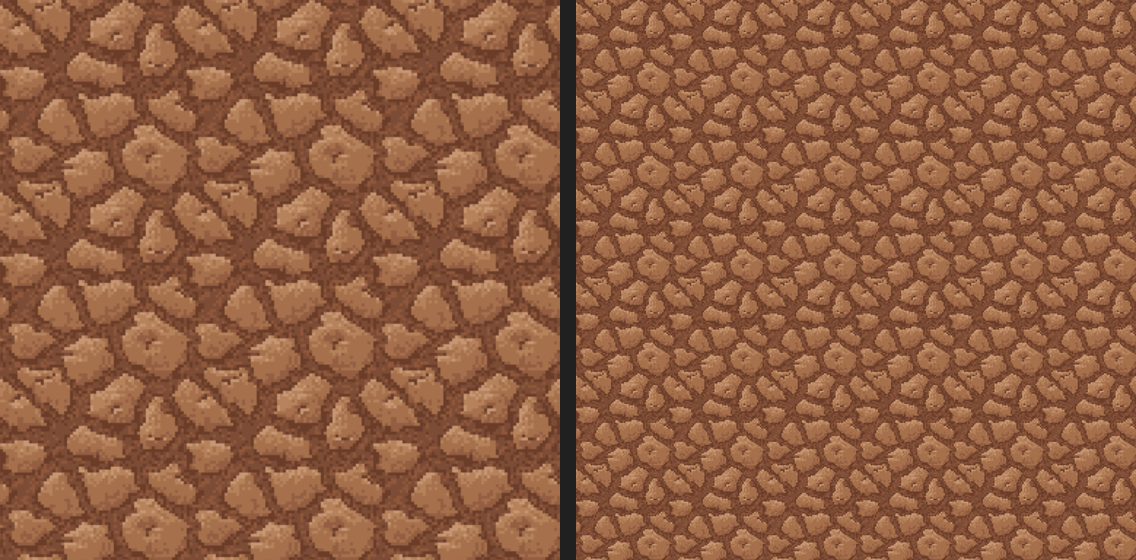
Left: one tile. Right: repeated 2 by 2.
A three.js fragment shader for this texture:

```glsl
// Pixel-art ground of tan cobbles, lit from above, in speckled brown dirt.
// Staggered, jittered Voronoi cells become rounded stones with hooked cracks;
// each texel picks one palette colour, and everything wraps once per tile.
varying vec2 vUv;

const float TILES = 3.0;              // repeats across the canvas
const float TEXELS = 64.0;            // texels across one tile
const vec2 STONES = vec2(3.0, 4.0);   // stones per tile; rows must be even
const vec2 CELL = TEXELS / STONES;    // cell size in texels
const float JITTER = 0.65;
const float HALF_GAP = 1.9;           // texels
const float ROUNDING = 0.6;           // lower is rounder
const float BUMPS = 16.0;             // outline bumps per tile
const float BUMP_SIZE = 4.2;
const float CRACK_RADIUS = 2.6;
const float CRACK_ANGLE = 0.95;
const float CRACK_SHARE = 0.8;
const vec2 LIGHT = vec2(-0.37, 0.93);

const vec3 SHADOW = vec3(0.42, 0.24, 0.16);
const vec3 DIRT = vec3(0.49, 0.30, 0.21);
const vec3 RED_DIRT = vec3(0.56, 0.34, 0.23);
const vec3 STONE_SHADE = vec3(0.58, 0.37, 0.26);
const vec3 STONE = vec3(0.65, 0.44, 0.30);
const vec3 STONE_LIT = vec3(0.71, 0.51, 0.36);
const vec3 STONE_RIM = vec3(0.78, 0.59, 0.45);

vec2 hash2(vec2 p) {
  vec3 q = fract((p.xyx + 17.3) * vec3(0.1031, 0.1030, 0.0973));
  q += dot(q, q.yzx + 33.33);
  return fract((q.xx + q.yz) * q.zy);
}

// Two-channel value noise that wraps after one tile
vec2 wrappedNoise(vec2 p) {
  p *= BUMPS / TEXELS;
  vec2 i = floor(p);
  vec2 f = smoothstep(0.0, 1.0, p - i);
  vec2 low = mix(hash2(mod(i, BUMPS)), hash2(mod(i + vec2(1, 0), BUMPS)), f.x);
  vec2 high = mix(hash2(mod(i + vec2(0, 1), BUMPS)), hash2(mod(i + 1.0, BUMPS)), f.x);
  return mix(low, high, f.y);
}

vec2 stoneCentre(vec2 cell) {
  vec2 stagger = vec2(0.5 * mod(cell.y, 2.0), 0.0);
  vec2 jitter = JITTER * (hash2(mod(cell, STONES) + 5.0) - 0.5);
  return (cell + stagger + 0.5 + jitter) * CELL;
}

// Vector from a point to the nearest place on a crack's arc
vec2 toCrack(vec2 p, vec2 axis) {
  vec2 radial = normalize(p + 0.001);
  vec2 side = vec2(-axis.y, axis.x);
  vec2 tip = axis * cos(CRACK_ANGLE) + side * sign(dot(p, side)) * sin(CRACK_ANGLE);
  vec2 nearest = dot(radial, axis) > cos(CRACK_ANGLE) ? radial : tip;
  return nearest * CRACK_RADIUS - p;
}

// x: depth inside the stone in texels, y: how far its slope faces the light
vec2 stoneSurface(vec2 p) {
  vec2 base = floor(p / CELL);
  vec2 centre = vec2(0.0);
  vec2 id = base;
  float best = 1e6;
  for (int y = -1; y <= 1; y++) {
    for (int x = -2; x <= 1; x++) {
      vec2 cell = base + vec2(x, y);
      vec2 c = stoneCentre(cell);
      float dist = distance(c, p);
      if (dist < best) { best = dist; centre = c; id = mod(cell, STONES); }
    }
  }
  // Smooth minimum over the borders rounds the corners
  float total = 1e-6;
  vec2 slope = vec2(0.0);
  for (int y = -2; y <= 2; y++) {
    for (int x = -2; x <= 2; x++) {
      vec2 c = stoneCentre(base + vec2(x, y));
      vec2 gap = c - centre;
      if (dot(gap, gap) > 0.01) {
        vec2 normal = normalize(gap);
        float weight = exp(-ROUNDING * dot(0.5 * (c + centre) - p, normal));
        total += weight;
        slope += weight * normal;
      }
    }
  }
  vec2 surface = vec2(-log(total) / ROUNDING - HALF_GAP, dot(slope / total, LIGHT));
  // Crack: a narrow groove with its own lit and shaded side
  vec2 pick = hash2(id + 31.0);
  float turn = 6.2832 * pick.x;
  vec2 offset = 4.0 * (hash2(id + 53.0) - vec2(0.5, 0.8));
  vec2 crack = toCrack(p - centre - offset, vec2(cos(turn), sin(turn)));
  float crackDepth = 1.8 * (length(crack) - 0.55);
  if (pick.y < CRACK_SHARE && crackDepth < surface.x) {
    surface = vec2(crackDepth, dot(normalize(crack + 0.001), LIGHT));
  }
  return surface;
}

vec3 texelColour(vec2 texel) {
  vec2 grain = hash2(mod(texel, TEXELS) + 7.0);
  vec2 p = texel + 0.5;
  vec2 surface = stoneSurface(p + BUMP_SIZE * (wrappedNoise(p) - 0.5));
  float depth = surface.x;
  if (depth < 0.0) {
    float shadowChance = mix(0.7, 0.15, smoothstep(0.3, 2.2, -depth)) - 0.2 * surface.y;
    if (grain.x < shadowChance) return SHADOW;
    return grain.y < 0.28 ? RED_DIRT : DIRT;
  }
  float tone = 0.42 + 0.55 * surface.y * exp(-depth / 5.0) + 0.36 * (grain.x - 0.5);
  if (tone < 0.15) return STONE_SHADE;
  if (tone < 0.58) return STONE;
  return tone < 0.78 ? STONE_LIT : STONE_RIM;
}

void main() {
  // Blend neighbouring texels softly
  vec2 s = vUv * TILES * TEXELS - 0.5;
  vec2 t = floor(s);
  vec2 f = smoothstep(0.15, 0.85, s - t);
  vec3 low = mix(texelColour(t), texelColour(t + vec2(1, 0)), f.x);
  vec3 high = mix(texelColour(t + vec2(0, 1)), texelColour(t + 1.0), f.x);
  gl_FragColor = vec4(mix(low, high, f.y), 1.0);
}
```
